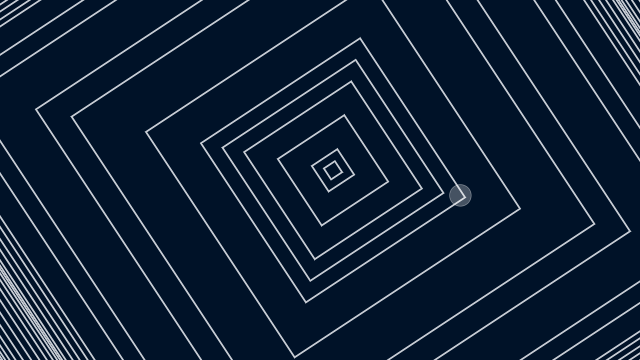
Reproduce this background procedurally as a WebGL 1 fragment shader.

```glsl
precision highp float;
// Tilted nested square outlines on deep navy, crowding outward, with one translucent disc.

uniform vec2 u_resolution;

// Lengths are in canvas heights, measured from the canvas middle.
const vec3 NAVY = vec3(0.0, 0.07, 0.157);
const vec3 SILVER = vec3(0.78, 0.80, 0.83);

const vec2 CENTER = vec2(0.0361, 0.0269);
const float TILT = 0.583;
const float LINE_CORE = 0.0008;
const float LINE_EDGE = 0.0041;

// Half sides of the main squares, from the inside out.
const mat4 HALF_SIDES = mat4(
  0.0183, 0.0424, 0.1106, 0.1782,
  0.2215, 0.2648, 0.3750, 0.5241,
  0.5956, 0.7269, 0.7769, 0.8426,
  0.8588, 0.8773, 0.8935, 0.9097);

// Crowded outer squares, packed most tightly at both ends of their range.
const int CROWD_COUNT = 13;
const float CROWD_START = 0.918;
const float CROWD_SPAN = 0.1435;
const float CROWD_PACKING = 0.1;

const vec2 DISC_CENTER = vec2(0.390, -0.0428);
const float DISC_RADIUS = 0.030;
const float DISC_FILL = 0.27;
const float DISC_RIM = 0.30;
const float RIM_WIDTH = 0.0013;

const float TAU = 6.28319;

vec2 rotate(vec2 p, float angle) {
  float c = cos(angle);
  float s = sin(angle);
  return vec2(c * p.x + s * p.y, c * p.y - s * p.x);
}

// Distance from a square radius to the nearest outline.
float nearestOutline(float squareRadius) {
  float nearest = 1.0;
  for (int i = 0; i < 4; i++) {
    vec4 gaps = abs(vec4(squareRadius) - HALF_SIDES[i]);
    nearest = min(nearest, min(min(gaps.x, gaps.y), min(gaps.z, gaps.w)));
  }
  for (int i = 0; i < CROWD_COUNT; i++) {
    float t = float(i) / float(CROWD_COUNT - 1);
    float halfSide = CROWD_START + CROWD_SPAN * (t - CROWD_PACKING * sin(TAU * t));
    nearest = min(nearest, abs(squareRadius - halfSide));
  }
  return nearest;
}

void main() {
  vec2 p = (gl_FragCoord.xy - 0.5 * u_resolution) / u_resolution.y;
  float pixel = 1.0 / u_resolution.y;

  // Square outlines
  vec2 q = abs(rotate(p - CENTER, TILT));
  float gap = nearestOutline(max(q.x, q.y));
  float line = 1.0 - smoothstep(LINE_CORE, max(LINE_EDGE, LINE_CORE + pixel), gap);
  vec3 color = mix(NAVY, SILVER, line);

  // Translucent disc with a thin rim
  float disc = length(p - DISC_CENTER) - DISC_RADIUS;
  float fill = 1.0 - smoothstep(-0.5 * pixel, 0.5 * pixel, disc);
  float rim = 1.0 - smoothstep(0.0, RIM_WIDTH + 0.5 * pixel, abs(disc));
  color = mix(color, vec3(1.0), DISC_FILL * fill);
  color = mix(color, vec3(1.0), DISC_RIM * rim);

  gl_FragColor = vec4(color, 1.0);
}
```
